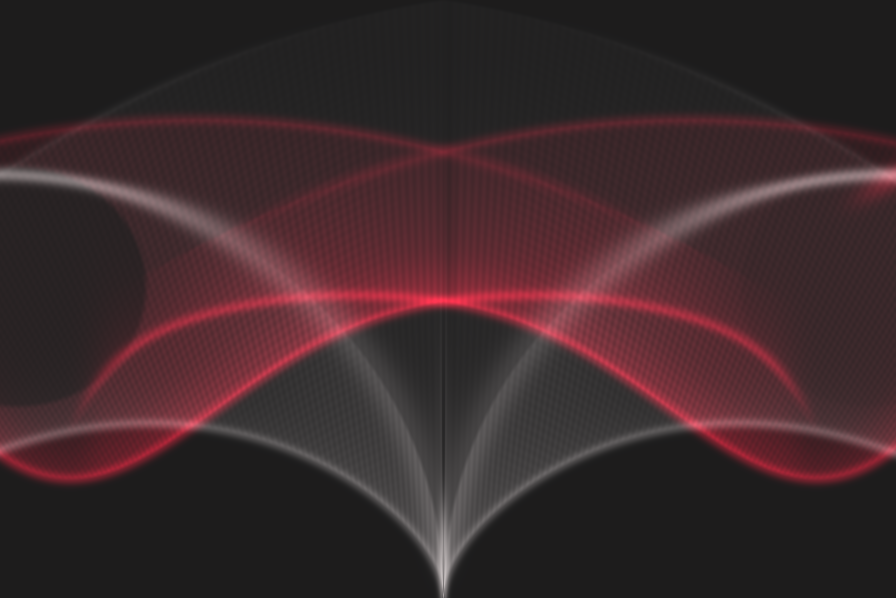
This background is drawn by a Shadertoy shader. Its source:

```glsl
// Two mirrored families of fine strands fold into a fan of grey and red veils.
// Each fold is a curve y = f(m), with m the distance from the vertical axis;
// veils fill the space between folds, and a soft glow runs along every fold.
#define AXIS_X 0.495
#define STRAND_FREQ 64.0
#define STRAND_DEPTH 0.16
#define EDGE 0.004
#define BACKDROP vec3(0.112, 0.110, 0.111)
#define ROSE vec3(0.52, 0.035, 0.10)
#define SILVER vec3(1.0, 0.96, 0.96)
// Signed distance to a fold, corrected for its slope; positive is above.
#define DIST(f, m, y) (((y) - f(m)) / length(vec2(1.0, (f((m) + 0.004) - f((m) - 0.004)) / 0.008)))

const float PI = 3.14159265;

// Grey folds
float outerArch(float m) { return 1.0 - 0.149 * m - 0.326 * m * m; }

float innerWing(float m) {
    m = abs(m);
    return 1.216 * sqrt(m) - 0.259 * m - 0.24 * m * m - 0.05 * pow(m, 4.0);
}

float lowerWing(float m) {
    m = abs(m);
    return 0.427 * sqrt(m) + 0.273 * m - 0.587 * m * m;
}

// Red folds take a signed m: positive and negative sides cross at the axis
float redArch(float s) { return 0.801 - 0.315 * (s + 0.41) * (s + 0.41); }

float redWave(float s) {
    float t = (s + 0.156) / 0.781;
    float drop = max(-0.156 - s, 0.0);
    if (t < 0.0) return 0.506 - 0.52 * drop * drop - 20.8 * pow(drop, 7.0);
    return 0.3525 + 0.1535 * cos(PI * 0.5 * (t + t * t));
}

float above(float d) { return smoothstep(-EDGE, EDGE, d); }

float glow(float d, float width) { return exp(-d * d / (width * width)); }

// Glow with a longer tail on its upper side
float foldGlow(float d, float width) {
    float tail = d > 0.0 ? exp(-d / (5.0 * width)) : glow(d, width);
    return 0.7 * glow(d, width) + 0.3 * tail;
}

// Fan of near-vertical strands crossed by shallow rings
float strands(float m, float y) {
    float fan = sin(2.0 * PI * STRAND_FREQ * m / (0.45 + 0.55 * y));
    float rings = sin(2.0 * PI * STRAND_FREQ * (y + 0.6 * m * m + 0.35 * m));
    return 0.65 * fan + 0.35 * rings * smoothstep(0.02, 0.2, m);
}

void mainImage(out vec4 fragColor, in vec2 fragCoord) {
    vec2 uv = fragCoord / iResolution.xy;
    vec2 p = vec2((uv.x - AXIS_X) * 1.5, uv.y);
    float m = abs(p.x), y = p.y;

    // Distances to the folds
    float dArch = DIST(outerArch, m, y);
    float dWing = DIST(innerWing, m, y);
    float dLow = DIST(lowerWing, m, y);
    float dRedTop = DIST(redArch, -m, y);
    float dRedCross = DIST(redArch, m, y);
    float dWaveLow = DIST(redWave, m, y);
    float dWaveHigh = DIST(redWave, -m, y);

    // Grey veils
    float underArch = above(-dArch) * above(dLow);
    float underWing = above(-dWing) * above(dLow);
    float grey = underArch * mix(0.022, 0.045, smoothstep(0.95, 0.6, y));
    grey += underWing * 0.055 * smoothstep(0.5, 0.1, m);
    grey += underWing * 0.06 * exp(-m / 0.12) * smoothstep(0.5, 0.2, y);

    // Red veils
    float veil = above(-dRedTop) * above(dWaveLow);
    float crossing = above(-dRedCross) * above(dWaveLow) * smoothstep(0.62, 0.4, m);
    float band = above(-dWaveHigh) * above(dWaveLow) * smoothstep(0.63, 0.56, m);
    float warmth = smoothstep(0.25, 0.0, dWaveHigh) * above(dWaveHigh);
    float red = 0.15 * veil + 0.07 * crossing + 0.12 * band;
    red += 0.15 * crossing * warmth * smoothstep(0.55, 0.2, m);
    red += 0.12 * veil * smoothstep(0.1, 0.0, dWaveLow);

    // Hollow at the left, only hinted at on the right
    float hollow = length((p - vec2(sign(p.x) * 0.713, 0.52)) / vec2(0.215, 0.2));
    float shade = smoothstep(1.03, 0.97, hollow) * (p.x < 0.0 ? 0.75 : 0.12);
    red *= 1.0 - shade;
    grey *= 1.0 - 0.6 * shade;

    // Strand texture, with a dark seam on the axis
    float weave = 1.0 + STRAND_DEPTH * strands(m, y);
    weave *= 1.0 - 0.25 * glow(p.x - 0.008, 0.012) * smoothstep(0.2, 0.35, y);
    vec3 col = BACKDROP + (SILVER * grey + ROSE * red) * weave;

    // Red glows
    float waveFade = smoothstep(0.64, 0.54, m);
    col += ROSE * 0.68 * foldGlow(dWaveLow, 0.010);
    col += ROSE * 0.62 * foldGlow(dWaveHigh, 0.010) * waveFade;
    col += ROSE * 0.28 * glow(dRedTop, 0.010);
    col += ROSE * 0.20 * glow(dRedCross, 0.012) * smoothstep(0.45, 0.1, m);

    // Silver glows, tightening outward
    float outward = smoothstep(0.2, 0.62, m);
    float wingWidth = mix(0.032, 0.012, outward);
    float wingLight = mix(0.11, 0.36, outward);
    col += SILVER * wingLight * glow(dWing, wingWidth) * smoothstep(0.0, 0.1, y);
    col += SILVER * 0.20 * foldGlow(dLow, 0.009);
    col += SILVER * 0.035 * glow(dArch, 0.007) * smoothstep(0.1, 0.6, m);

    // Bright stem at the base and a red streak at the right edge
    col += SILVER * 0.38 * glow(p.x, 0.008) * glow(y - 0.07, 0.085);
    vec2 streak = mat2(0.86, -0.51, 0.51, 0.86) * (p - vec2(0.758, 0.705));
    float along = smoothstep(-0.16, 0.0, dot(p - vec2(0.758, 0.705), vec2(0.86, 0.51)));
    col += ROSE * 0.5 * along * along * glow(streak.y, 0.02);

    fragColor = vec4(col, 1.0);
}
```
